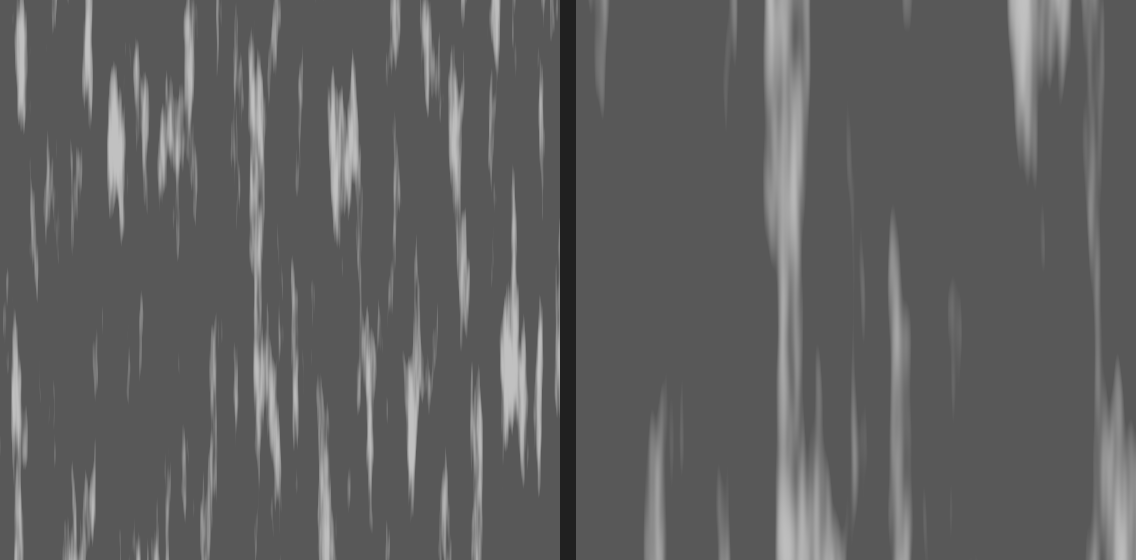
Left: the whole. Right: its middle third, enlarged.
A WebGL 2 fragment shader for this texture:

```glsl
#version 300 es
precision highp float;
// Soft pale vertical streaks on a flat dark grey ground.

#define STREAK_FREQ vec2(33.0, 2.4) // noise cells across and up the canvas
#define OCTAVES 4
#define GAIN 0.47                   // amplitude ratio between octaves
#define THRESHOLD 0.197             // noise level where streaks begin
#define RISE 0.43                   // noise span from ground to full brightness
#define GROUND 0.345
#define CONTRAST 0.41
#define SEED 17u

uniform vec2 u_resolution;
out vec4 fragColor;

// Integer hash of a lattice point, mapped to 0..1
float hash(ivec2 cell, uint salt) {
    uint h = uint(cell.x) * 1597334677u ^ uint(cell.y) * 3812015801u;
    h ^= (salt + SEED) * 2654435769u;
    h = (h ^ (h >> 16)) * 2146121005u;
    h = (h ^ (h >> 15)) * 2221713035u;
    h ^= h >> 16;
    return float(h >> 8) / 16777216.0;
}

// Projection of the offset on a random unit gradient
float slope(ivec2 cell, vec2 offset, uint salt) {
    float angle = 6.28318 * hash(cell, salt);
    return dot(vec2(cos(angle), sin(angle)), offset);
}

float gradientNoise(vec2 p, uint salt) {
    ivec2 cell = ivec2(floor(p));
    vec2 f = fract(p);
    vec2 w = f * f * f * (f * (f * 6.0 - 15.0) + 10.0);
    float low = mix(slope(cell, f, salt),
                    slope(cell + ivec2(1, 0), f - vec2(1.0, 0.0), salt), w.x);
    float high = mix(slope(cell + ivec2(0, 1), f - vec2(0.0, 1.0), salt),
                     slope(cell + ivec2(1, 1), f - vec2(1.0, 1.0), salt), w.x);
    return mix(low, high, w.y);
}

// Octaves are shifted so that their lattices do not line up
float fractalNoise(vec2 p) {
    float sum = 0.0;
    float amplitude = 1.0;
    for (int i = 0; i < OCTAVES; i++) {
        sum += amplitude * gradientNoise(p, uint(i));
        p = p * 2.0 + vec2(0.37, 0.61);
        amplitude *= GAIN;
    }
    return sum;
}

void main() {
    vec2 uv = gl_FragCoord.xy / min(u_resolution.x, u_resolution.y);
    float level = fractalNoise(uv * STREAK_FREQ + vec2(3.3, 5.7));

    // Steep at the streak edge, flattening towards its core
    float t = clamp((level - THRESHOLD) / RISE, 0.0, 1.0);
    float grey = GROUND + CONTRAST * sin(1.5708 * t);

    fragColor = vec4(vec3(grey), 1.0);
}
```
